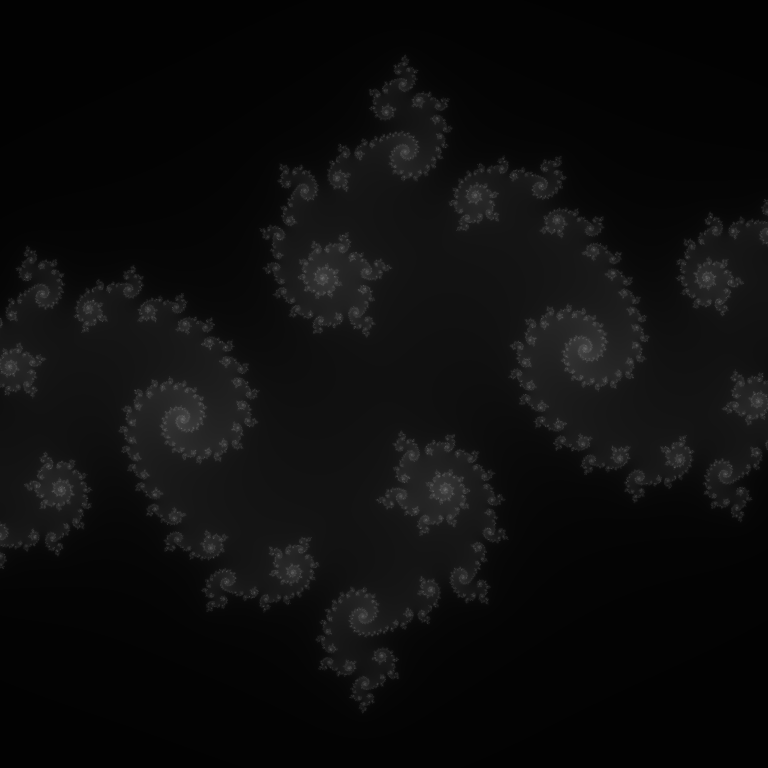
Write a three.js fragment shader that draws this background.

```glsl
varying vec2 vUv;

const vec2 JULIA_SEED = vec2(-0.79, -0.188);
const float HALF_SPAN = 1.0;         // plane units from centre to edge
const int MAX_STEPS = 256;
const float ESCAPE_RADIUS = 4.0;
const float SAMPLE_OFFSET = 0.0005;  // antialiasing offset in canvas units
const vec3 GLOW_COLOR = vec3(1.0);

vec2 complexSquare(vec2 z) {
  return vec2(z.x * z.x - z.y * z.y, 2.0 * z.x * z.y);
}

// Continuous escape time, scaled to 0..1
float escapeGlow(vec2 z) {
  float limit = ESCAPE_RADIUS * ESCAPE_RADIUS;
  float steps = 0.0;
  for (int i = 0; i < MAX_STEPS; i++) {
    if (dot(z, z) > limit) break;
    z = complexSquare(z) + JULIA_SEED;
    steps += 1.0;
  }
  float radius = max(length(z), ESCAPE_RADIUS);
  float overshoot = log2(log(radius) / log(ESCAPE_RADIUS));
  return clamp((steps - overshoot) / float(MAX_STEPS), 0.0, 1.0);
}

void main() {
  // Average a 2 by 2 grid to soften the fine filaments
  float glow = 0.0;
  for (int row = 0; row < 2; row++) {
    for (int column = 0; column < 2; column++) {
      vec2 offset = (vec2(float(column), float(row)) - 0.5) * SAMPLE_OFFSET * 2.0;
      vec2 point = (vUv + offset - 0.5) * 2.0 * HALF_SPAN;
      glow += 0.25 * escapeGlow(point);
    }
  }
  gl_FragColor = vec4(GLOW_COLOR * glow, 1.0);
}
```
